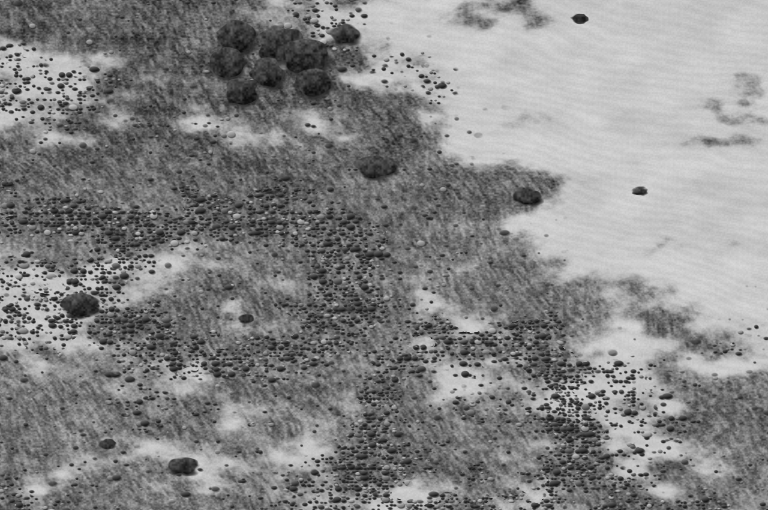
This texture is drawn by a WebGL 2 fragment shader. Its source:

```glsl
#version 300 es
precision highp float;
// Grey tidal beach: pale sand, matted weed, bands of pebbles and dark boulders.
uniform vec2 u_resolution;
out vec4 fragColor;

const float SAND_TONE = 0.745;
const float WEED_TONE = 0.455;
const float WEED_CONTRAST = 0.40;
const float GRAIN = 0.11;
const float PEBBLE_SCALE = 72.0;
const float GRAVEL_SCALE = 118.0;
const float BOULDER_CELL = 0.27;
const float BOULDER_CHANCE = 0.5;
const int CLUSTER_COUNT = 7;
const vec2 CLUSTER_CENTRE = vec2(0.53, 0.875);
const vec2 UPPER_RING = vec2(0.43, 0.43);
const vec2 UPPER_RADII = vec2(0.25, 0.14);
const vec2 LOWER_RING = vec2(0.93, 0.17);
const vec2 LOWER_RADII = vec2(0.22, 0.17);

float hash(vec2 p) {
    return fract(sin(dot(p, vec2(127.1, 311.7))) * 43758.5453);
}

vec2 hash2(vec2 p) {
    return vec2(hash(p), hash(p + 57.3));
}

float noise(vec2 p) {
    vec2 i = floor(p), f = fract(p);
    f = f * f * (3.0 - 2.0 * f);
    return mix(mix(hash(i), hash(i + vec2(1, 0)), f.x),
               mix(hash(i + vec2(0, 1)), hash(i + vec2(1, 1)), f.x), f.y);
}

float fbm(vec2 p) {
    float sum = 0.0, amp = 0.5;
    for (int i = 0; i < 5; i++) {
        sum += amp * noise(p);
        p = mat2(1.6, 1.2, -1.2, 1.6) * p + 7.1;
        amp *= 0.5;
    }
    return sum / 0.97;
}

float ringDistance(vec2 p, vec2 centre, vec2 radii) {
    return abs(length((p - centre) / radii) - 1.0) * radii.y;
}

// Small stones, one per cell, lit from above with a shadow below
float addPebbles(float tone, vec2 p, float scale, float density) {
    vec2 q = p * scale * vec2(1.0, 1.3);
    float soft = scale / u_resolution.y;
    for (int k = 0; k < 9; k++) {
        vec2 cell = floor(q) + vec2(k % 3, k / 3) - 1.0;
        vec2 rnd = hash2(cell + scale);
        float present = smoothstep(0.0, 0.08, density - hash(cell + 19.7));
        float radius = mix(0.22, 0.56, rnd.x * rnd.x);
        vec2 d = q - cell - 0.2 - 0.6 * rnd.yx;
        d.x *= mix(0.7, 1.1, rnd.y);
        float shadow = 1.0 - smoothstep(-soft, soft, length(d + vec2(-0.1, 0.2)) - radius);
        float body = 1.0 - smoothstep(-soft, soft, length(d) - radius);
        float pale = smoothstep(0.6, 1.0, hash(cell + 3.3));
        float stone = mix(0.23, 0.66, pale) + 0.17 * (d.y - 0.4 * d.x) / radius;
        tone = mix(tone, 0.17, 0.75 * shadow * present);
        tone = mix(tone, stone, body * present);
    }
    return tone;
}

// One rough boulder with a contact shadow
float addBoulder(float tone, vec2 p, vec2 centre, vec2 radii, float albedo) {
    vec2 d = (p - centre) / radii;
    if (dot(d, d) > 4.0) return tone;
    float soft = 1.0 / (u_resolution.y * radii.y);
    float edge = 1.0 + 0.4 * (noise(d * 1.8 + centre * 90.0) - 0.5);
    float shadow = 1.0 - smoothstep(-0.2, 0.2, length(d + vec2(-0.1, 0.25)) - edge);
    float body = 1.0 - smoothstep(-soft, soft, length(d) - edge);
    float rough = 0.6 * noise(p * 110.0) + 0.4 * noise(p * 260.0) - 0.5;
    float lit = albedo * (1.0 + 0.45 * (d.y - 0.3 * d.x)) + 0.3 * rough;
    return mix(mix(tone, 0.16, 0.8 * shadow), max(lit, 0.06), body);
}

void main() {
    vec2 p = gl_FragCoord.xy / u_resolution.y;
    float broad = fbm(p * vec2(3.2, 5.0) + 11.0) - 0.5;
    float ragged = fbm(p * vec2(13.0, 25.0) + 4.0) - 0.5;
    vec2 warped = p + 0.16 * vec2(broad, ragged * 0.6);

    // Open sand at the upper right, patches of it elsewhere
    float shore = min(dot(p - vec2(0.9, 0.75), vec2(0.82, 0.56)), p.y - 0.33);
    float openSand = smoothstep(-0.13, 0.14, shore);
    float hollow = 1.0 - smoothstep(0.3, 1.1, length((warped - UPPER_RING - vec2(-0.08, 0.05)) / UPPER_RADII));
    float cover = mix(-0.10, 0.21, openSand) + 0.24 * hollow + 1.0 * broad + 0.65 * ragged;
    float sandShare = smoothstep(-0.1, 0.16, cover);

    // Fibrous weed and faintly rippled sand
    vec2 along = mat2(0.85, -0.53, 0.53, 0.85) * (p + 0.05 * broad);
    float fibre = 0.6 * noise(along * vec2(190.0, 75.0)) + 0.4 * noise(p * vec2(210.0, 290.0)) - 0.5;
    float weed = WEED_TONE - 0.09 * smoothstep(0.4, 0.9, p.y) + WEED_CONTRAST * (fibre + 0.55 * ragged);
    float ripple = sin(p.y * 330.0 + p.x * 70.0 + 30.0 * broad);
    float sand = SAND_TONE + 0.035 * openSand + 0.012 * ripple + 0.14 * ragged;
    float tone = mix(weed, sand, sandShare);
    tone += GRAIN * mix(1.0, 0.4, sandShare) * (noise(p * 340.0) - 0.5);

    // Stone density: two broken rings, a strand on the left, loose scatter
    float strand = abs(warped.y - 0.57) + max(warped.x - 0.45, 0.0);
    float band = min(strand, min(ringDistance(warped, UPPER_RING, UPPER_RADII),
                                 ringDistance(warped, LOWER_RING, LOWER_RADII)));
    float density = 0.75 * (1.0 - smoothstep(0.005, 0.055, band + 0.09 * ragged));
    density += mix(0.1, 0.004, openSand) + 0.5 * (1.0 - openSand) * smoothstep(0.04, 0.22, broad - 0.3 * ragged);
    tone = addPebbles(tone, p, GRAVEL_SCALE, density * 0.7);
    tone = addPebbles(tone, p + 3.0, PEBBLE_SCALE, density * 0.65);

    // Lone boulders on a jittered grid
    for (int k = 0; k < 9; k++) {
        vec2 cell = floor(p / BOULDER_CELL) + vec2(k % 3, k / 3) - 1.0;
        vec2 rnd = hash2(cell + 31.0);
        if (hash(cell + 8.0) > BOULDER_CHANCE) continue;
        float size = mix(0.012, 0.045, rnd.x * rnd.x);
        float albedo = rnd.y > 0.78 ? 0.7 : 0.22;
        vec2 centre = (cell + 0.15 + 0.7 * hash2(cell + 5.0)) * BOULDER_CELL;
        tone = addBoulder(tone, p, centre, size * vec2(1.1, 0.65), albedo);
    }

    // Boulder cluster, drawn from back to front
    for (int i = 0; i < CLUSTER_COUNT; i++) {
        float t = float(i) / float(CLUSTER_COUNT - 1);
        float side = (mod(float(i), 3.0) - 1.0) * 0.065;
        vec2 centre = CLUSTER_CENTRE + vec2(side + 0.02 * sin(t * 9.0), 0.055 - 0.11 * t);
        float size = mix(0.03, 0.044, hash(vec2(i, 4.0)));
        tone = addBoulder(tone, p, centre, size * vec2(1.05, 0.88), 0.21);
    }
    fragColor = vec4(vec3(clamp(tone, 0.0, 1.0)), 1.0);
}
```
